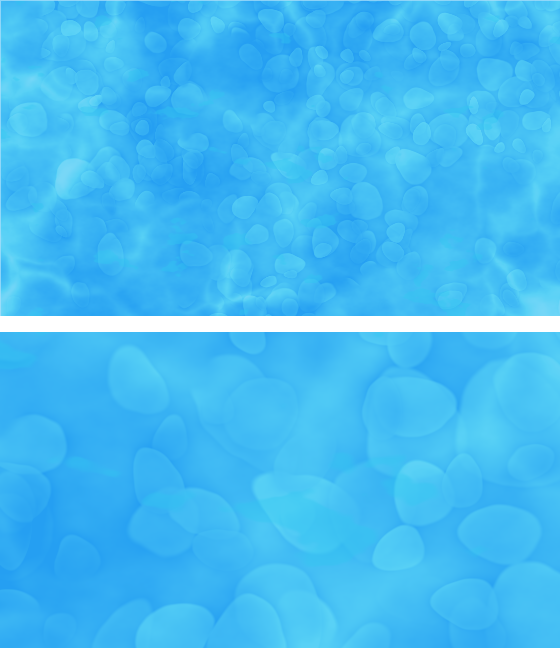
Top, the full canvas; bottom, a detail of the centre.
Reproduce this texture procedurally as a Shadertoy shader.

```glsl
// Pale blue pebbles under shallow water, crossed by soft threads of sunlight.

const vec3 DEEP_BLUE = vec3(0.175, 0.655, 0.95);
const vec3 LIT_BLUE  = vec3(0.33, 0.81, 0.962);
const vec3 GLINT     = vec3(0.56, 0.86, 0.975);
const vec3 TURQUOISE = vec3(0.19, 0.78, 0.94);
const vec3 PALE_EDGE = vec3(0.66, 0.87, 0.98);

vec2 hash2(vec2 p) {
    vec3 q = fract(p.xyx * vec3(0.1031, 0.1030, 0.0973));
    q += dot(q, q.yzx + 33.33);
    return fract((q.xx + q.yz) * q.zy);
}

float noise(vec2 p) {
    vec2 i = floor(p), f = fract(p);
    f = f * f * (3.0 - 2.0 * f);
    float low  = mix(hash2(i).x, hash2(i + vec2(1, 0)).x, f.x);
    float high = mix(hash2(i + vec2(0, 1)).x, hash2(i + vec2(1, 1)).x, f.x);
    return mix(low, high, f.y);
}

float fbm(vec2 p) {
    float sum = 0.0, gain = 0.5;
    for (int i = 0; i < 4; i++) {
        sum += gain * noise(p);
        p = mat2(1.6, 1.2, -1.2, 1.6) * p + 17.3;
        gain *= 0.5;
    }
    return sum / 0.9375;
}

vec2 warp(vec2 p, float scale, float amount) {
    return p + amount * (vec2(fbm(p * scale + 4.0), fbm(p * scale + 31.0)) - 0.5);
}

// Lays one sheet of egg-shaped stones over the tone beneath it.
float pebbleLayer(float tone, vec2 p, float scale, float seed, float density) {
    p = p * scale + seed;
    vec2 cell = floor(p);
    for (int j = -1; j <= 1; j++)
    for (int i = -1; i <= 1; i++) {
        vec2 id = cell + vec2(i, j) + 100.0;
        vec2 place = hash2(id), size = hash2(id + 57.0), kind = hash2(id + 113.0);
        float present = smoothstep(0.0, 0.12, density - kind.x);
        vec2 offset = p - (id - 100.0) - 0.2 - 0.6 * place;
        float angle = 6.2832 * size.y;
        vec2 q = mat2(cos(angle), -sin(angle), sin(angle), cos(angle)) * offset;
        float radius = mix(0.24, 0.52, size.x);
        q /= radius * vec2(1.0, mix(0.6, 0.92, kind.y));
        q.y *= 1.0 + 0.22 * q.x;
        float dist = (length(q) - 1.0) * radius;
        float cover = present * smoothstep(0.025, -0.025, dist);
        float shade = dot(offset / radius, vec2(-0.3, 0.8));
        float face = 0.42 * (place.x - 0.42) + 0.15 * shade
                   + 0.08 * smoothstep(-0.12, 0.0, dist);
        tone -= present * 0.17 * exp(-11.0 * max(dist, 0.0)) * (1.0 - cover);
        tone = mix(tone, face, 0.75 * cover);
    }
    return tone;
}

// Bright seams where neighbouring ripple cells meet.
float caustics(vec2 p, float sharpness) {
    vec2 cell = floor(p);
    float nearest = 8.0, second = 8.0;
    for (int j = -1; j <= 1; j++)
    for (int i = -1; i <= 1; i++) {
        vec2 id = cell + vec2(i, j);
        float d = length(id + 0.1 + 0.8 * hash2(id + 40.0) - p);
        second = min(second, max(nearest, d));
        nearest = min(nearest, d);
    }
    float gap = second - nearest;
    return exp(-sharpness * (sqrt(gap * gap + 0.004) - 0.063));
}

void mainImage(out vec4 fragColor, in vec2 fragCoord) {
    vec2 p = fragCoord / iResolution.y;

    // Stones, largest sheet first, gathered in loose beds
    vec2 bed = warp(p, 9.0, 0.03);
    float crowd = smoothstep(0.28, 0.55, fbm(p * 2.6 + 8.0));
    float stones = pebbleLayer(0.0, bed, 7.5, 3.0, 0.3 + 0.6 * crowd);
    stones = pebbleLayer(stones, bed, 9.5, 21.0, 0.15 + 0.65 * crowd);
    stones = pebbleLayer(stones, bed, 12.5, 47.0, 0.1 + 0.55 * crowd);

    // Drifting depth, fine mottling and sunlight
    float depth = 1.45 * (fbm(warp(p, 3.0, 0.2) * 3.6 + 5.0) - 0.5);
    float mottle = 0.32 * (fbm(p * vec2(26.0, 36.0)) - 0.5);
    vec2 ripple = warp(p, 3.5, 0.24);
    float strength = smoothstep(0.25, 0.7, fbm(p * 3.0 + 61.0));
    float light = caustics(ripple * vec2(3.3, 2.6) + 2.0, 8.0) * (0.35 + 0.65 * strength)
                + 0.55 * caustics(ripple * vec2(4.6, 5.4) + 13.0, 7.0) * strength;
    float tone = 0.35 + depth + mottle + 1.35 * stones + 0.72 * light;

    // Colour ramp with sparse smears of turquoise
    vec3 color = mix(DEEP_BLUE, LIT_BLUE, clamp(tone, -0.2, 1.05));
    color = mix(color, GLINT, 0.6 * smoothstep(0.9, 1.8, tone));
    float smear = smoothstep(0.70, 0.75, fbm(p * vec2(9.0, 17.0) + 90.0));
    color = mix(color, TURQUOISE, 0.4 * smear);

    // Hairline of pale light on the left and top
    float border = min(p.x, 1.0 - p.y);
    color = mix(color, PALE_EDGE, 0.8 * smoothstep(0.0045, 0.001, border));

    fragColor = vec4(color, 1.0);
}
```
